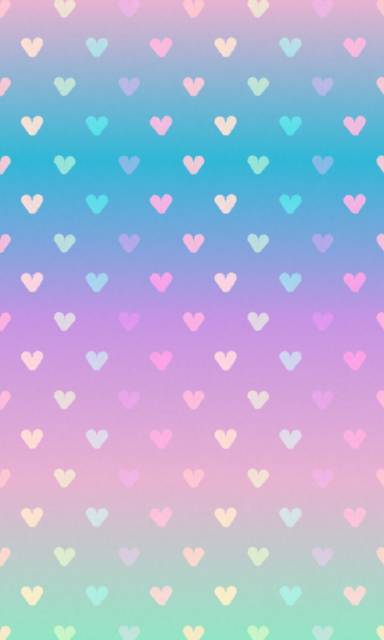
Give the GLSL for this pattern, as a WebGL 1 fragment shader.

```glsl
precision highp float;
// Staggered rows of soft translucent hearts over a vertical pastel gradient.

uniform vec2 u_resolution;

// Lengths are fractions of the canvas height; y runs downward from the top.
const float COLUMN_PITCH = 0.1008;
const float ROW_PITCH = 0.0612;
const float FIRST_ROW = 0.0130;
const float HEART_SIZE = 0.0156;
const float EDGE_WOBBLE = 0.07;
const float EDGE_BLUR = 0.05;
const float PAINT_WEAR = 0.10;
const float PAPER_GRAIN = 0.012;

// Gradient stops, a quarter of the height apart.
const vec3 PINK = vec3(0.91, 0.70, 0.82);
const vec3 BLUE = vec3(0.19, 0.72, 0.84);
const vec3 VIOLET = vec3(0.78, 0.58, 0.89);
const vec3 MINT = vec3(0.57, 0.90, 0.77);

// Screen tints: odd rows, then even rows.
const vec3 CREAM_TINT = vec3(0.98, 0.60, 0.02);
const vec3 CYAN_TINT = vec3(0.04, 0.60, 0.50);
const vec3 ROSE_TINT = vec3(0.97, 0.07, 0.27);
const vec3 PEACH_TINT = vec3(0.96, 0.27, 0.04);
const vec3 GREEN_TINT = vec3(0.50, 0.65, 0.06);
const vec3 LILAC_TINT = vec3(0.43, 0.04, 0.42);

float hash(vec2 p) {
  vec3 q = fract(vec3(p.xyx) * 0.1031);
  q += dot(q, q.yzx + 33.33);
  return fract((q.x + q.y) * q.z);
}

float noise(vec2 p) {
  vec2 i = floor(p);
  vec2 f = fract(p);
  f = f * f * (3.0 - 2.0 * f);
  float lower = mix(hash(i), hash(i + vec2(1.0, 0.0)), f.x);
  float upper = mix(hash(i + vec2(0.0, 1.0)), hash(i + 1.0), f.x);
  return mix(lower, upper, f.y);
}

vec3 backdrop(float y) {
  vec3 c = mix(PINK, BLUE, clamp(y * 4.0, 0.0, 1.0));
  c = mix(c, VIOLET, clamp(y * 4.0 - 1.0, 0.0, 1.0));
  c = mix(c, PINK, clamp(y * 4.0 - 2.0, 0.0, 1.0));
  return mix(c, MINT, clamp(y * 4.0 - 3.0, 0.0, 1.0));
}

// Two mirrored tapered strokes leaning outward from a blunt tip.
float heartDistance(vec2 p) {
  p.x = abs(p.x);
  vec2 tip = vec2(0.04, -0.56);
  vec2 stroke = vec2(0.58, 0.43) - tip;
  float t = clamp(dot(p - tip, stroke) / dot(stroke, stroke), 0.0, 1.0);
  return length(p - tip - stroke * t) - mix(0.40, 0.53, t);
}

vec3 heartTint(float kind, float odd) {
  vec3 oddTint = kind < 0.5 ? CREAM_TINT : (kind < 1.5 ? CYAN_TINT : ROSE_TINT);
  vec3 evenTint = kind < 0.5 ? PEACH_TINT : (kind < 1.5 ? GREEN_TINT : LILAC_TINT);
  return mix(evenTint, oddTint, odd);
}

void main() {
  vec2 p = gl_FragCoord.xy / u_resolution.y;
  p.y = 1.0 - p.y;

  // Brick lattice: odd rows shift by half a column.
  float row = floor((p.y - FIRST_ROW) / ROW_PITCH + 0.5);
  float odd = mod(row, 2.0);
  float column = floor(p.x / COLUMN_PITCH - 0.5 * odd + 0.5);
  float kind = mod(column, 3.0);
  vec2 center = vec2((column + 0.5 * odd) * COLUMN_PITCH, FIRST_ROW + row * ROW_PITCH);
  vec2 q = (p - center) * vec2(1.0, -1.0) / (HEART_SIZE * mix(0.96, 1.0, odd));

  // Each kind of heart keeps its own slight tilt and brushed outline.
  vec2 seed = vec2(kind * 17.0, odd * 29.0) + 50.0;
  float tilt = (hash(seed) - 0.5) * 0.14;
  q = mat2(cos(tilt), sin(tilt), -sin(tilt), cos(tilt)) * q;
  float d = heartDistance(q) + (noise(q * 4.0 + seed) - 0.5) * EDGE_WOBBLE;
  float blur = EDGE_BLUR + 0.7 / (u_resolution.y * HEART_SIZE);
  float cover = 1.0 - smoothstep(-blur, blur, d);

  // Diagonal streaks thin the paint inside the heart.
  float streaks = noise(vec2(q.x + q.y, (q.x - q.y) * 3.0) * 1.8 + seed);
  cover *= 1.0 - PAINT_WEAR * streaks;

  vec3 color = backdrop(p.y);
  vec3 lit = 1.0 - (1.0 - color) * (1.0 - heartTint(kind, odd));
  color = mix(color, lit, cover);
  color += (noise(p * 260.0) - 0.5) * PAPER_GRAIN;
  gl_FragColor = vec4(color, 1.0);
}
```
